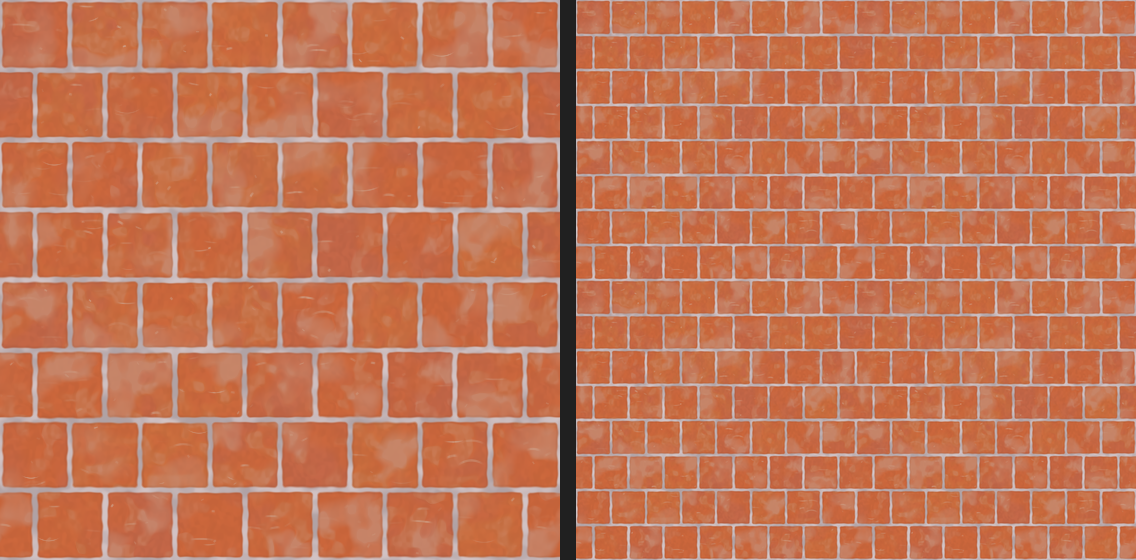
Left: one tile. Right: repeated 2 by 2.
Reproduce this texture procedurally as a three.js fragment shader.

```glsl
// Square terracotta tiles in a half-offset bond with pale, uneven grout.
varying vec2 vUv;

const float TILES = 8.0;         // repeats across and down
const float HALF_TILE = 0.464;   // half width of a tile, in repeats
const float CORNER = 0.045;
const float SOFTNESS = 0.018;

const vec3 CLAY = vec3(0.785, 0.395, 0.230);
const vec3 CLAY_ROSE = vec3(0.755, 0.395, 0.275);
const vec3 CLAY_OCHRE = vec3(0.785, 0.440, 0.245);
const vec3 HAZE = vec3(0.775, 0.550, 0.460);
const vec3 SCUFF = vec3(0.800, 0.610, 0.510);
const vec3 GROUT_DARK = vec3(0.690, 0.635, 0.645);
const vec3 GROUT_LIGHT = vec3(0.825, 0.765, 0.770);

vec2 hash2(vec2 cell, float seed) {
  vec3 q = fract(vec3(cell.xyx + seed * 1.37) * vec3(0.1031, 0.1030, 0.0973));
  q += dot(q, q.yzx + 33.33);
  return fract((q.xx + q.yz) * q.zy);
}

// Smooth cellular noise that wraps after the given number of cells.
float cloud(vec2 p, float period, float seed) {
  vec2 cell = floor(p);
  float sum = 0.0;
  float weight = 0.0;
  for (int y = -1; y <= 1; y++) {
    for (int x = -1; x <= 1; x++) {
      vec2 n = cell + vec2(float(x), float(y));
      vec2 wrapped = mod(n, period);
      vec2 d = n + 0.2 + 0.6 * hash2(wrapped, seed) - p;
      float w = exp(-4.5 * dot(d, d));
      sum += w * hash2(wrapped, seed + 11.0).x;
      weight += w;
    }
  }
  return sum / weight;
}

float roundedBox(vec2 p, float halfSize, float radius) {
  vec2 q = abs(p) - halfSize + radius;
  return length(max(q, 0.0)) + min(max(q.x, q.y), 0.0) - radius;
}

// Layered sines that make the hand-cut edge uneven.
float wobble(vec2 p, vec2 phase) {
  vec2 a = sin(p.yx * 13.0 + phase * 6.28) + 0.6 * sin(p.yx * 31.0 + phase.yx * 17.0);
  return 0.005 * (a.x * 1.2 + a.y * 0.8);
}

// One short, slightly bent scrape.
float scrape(vec2 p, float angle, float reach, float width, float bend) {
  float c = cos(angle);
  float s = sin(angle);
  p = vec2(c * p.x + s * p.y, c * p.y - s * p.x);
  p.y += bend * p.x * p.x;
  float along = 1.0 - smoothstep(0.3 * reach, reach, abs(p.x));
  return along * (1.0 - smoothstep(0.2 * width, width, abs(p.y)));
}

float scrapes(vec2 p, vec2 id) {
  float total = 0.0;
  for (int i = 0; i < 7; i++) {
    float seed = 20.0 + 5.0 * float(i);
    vec2 place = (hash2(id, seed) - 0.5) * 0.82;
    vec2 form = hash2(id, seed + 1.0);
    vec2 look = hash2(id, seed + 2.0);
    float reach = mix(0.03, 0.24, form.x * form.x * form.x);
    float angle = (form.y - 0.5) * mix(2.2, 0.2, smoothstep(0.04, 0.12, reach));
    float mark = scrape(p - place, angle, reach, mix(0.014, 0.028, look.x), (look.x - 0.5) * 4.0);
    total = max(total, mark * look.y * look.y);
  }
  return total;
}

vec3 clayColor(vec2 p, vec2 id, float edge) {
  vec2 tone = hash2(id, 3.0);
  vec2 shifted = p + 0.5 + id * 3.0;
  float broad = cloud(shifted * 2.5, 64.0, 1.0);
  float mottled = cloud(shifted * 6.0 + broad, 256.0, 2.0);
  float fine = cloud(shifted * vec2(18.0, 13.0) + 2.0 * mottled, 512.0, 4.0);

  vec3 color = mix(CLAY, CLAY_ROSE, smoothstep(0.35, 0.95, 0.5 * tone.x + 0.6 * broad));
  color = mix(color, CLAY_OCHRE, 0.8 * smoothstep(0.4, 0.9, 0.5 * tone.y + 0.5 * mottled));
  color *= 0.975 + 0.05 * fine;

  // Pale bloom and scuffs
  float bloom = cloud(shifted * 2.0 + 0.3 * mottled, 64.0, 6.0);
  float haze = smoothstep(0.55, 0.9, bloom) * (0.35 + 0.5 * mottled);
  haze += 0.3 * smoothstep(0.55, 0.85, mottled) * (0.4 + fine);
  color = mix(color, HAZE, clamp(haze, 0.0, 0.75));
  color = mix(color, SCUFF, 0.9 * scrapes(p, id) * (0.5 + 0.6 * fine));

  // Slightly deeper rim
  return color * (1.0 - 0.05 * smoothstep(-0.045, -0.01, edge));
}

vec3 groutColor(vec2 p) {
  float patches = cloud(p * 3.0, TILES * 3.0, 8.0);
  float grain = cloud(p * 9.0, TILES * 9.0, 9.0);
  return mix(GROUT_DARK, GROUT_LIGHT, smoothstep(0.15, 0.85, 0.65 * patches + 0.35 * grain));
}

void main() {
  vec2 grid = vUv * TILES;
  vec2 bond = grid;
  bond.x += 0.5 * (1.0 - mod(floor(grid.y), 2.0));
  vec2 id = mod(floor(bond), TILES);
  vec2 p = fract(bond) - 0.5;

  float edge = roundedBox(p, HALF_TILE, CORNER) + wobble(p, hash2(id, 5.0));
  float tile = 1.0 - smoothstep(-SOFTNESS, SOFTNESS, edge);
  vec3 color = mix(groutColor(grid), clayColor(p, id, edge), tile);
  gl_FragColor = vec4(color, 1.0);
}
```
